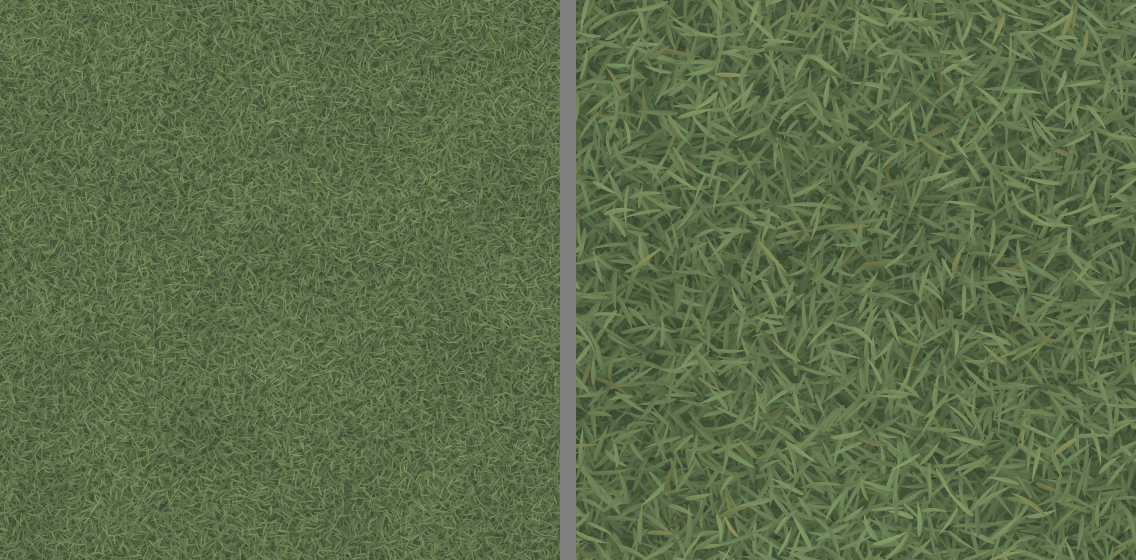
Left: the whole. Right: its middle third, enlarged.
Reproduce this texture procedurally as a WebGL 1 fragment shader.

```glsl
precision highp float;
// Dense lawn seen from above: short tapered grass blades in every direction.

uniform vec2 u_resolution;

const float CELLS = 69.0;          // grid cells across the canvas, per layer
const int LAYERS = 14;             // stacked layers, one blade per cell each
const float BLADE_MIN = 0.015;     // blade length range
const float BLADE_MAX = 0.026;
const float BLADE_HALF_WIDTH = 0.0014;
const float BEND = 0.0028;         // sideways sag at both ends of a blade
const float DEPTH_TONE = 0.6;      // brightening from lowest to topmost layer
const float RANDOM_TONE = 0.4;     // brightness spread between blades
const float TIP_TONE = 0.16;       // brightening from root to tip
const float CREASE_TONE = 0.07;    // brightness difference of the blade sides
const float DRY_SHARE = 0.04;
const float MOTTLE_SCALE = 7.0;
const float MOTTLE_TONE = 0.07;
const vec3 SOIL = vec3(0.24, 0.31, 0.21);
const vec3 DEEP_GREEN = vec3(0.21, 0.27, 0.18);
const vec3 LIGHT_GREEN = vec3(0.50, 0.59, 0.39);
const vec3 DRY_TINT = vec3(1.10, 0.97, 0.90);
const float TAU = 6.2831853;

vec4 hash4(vec2 p) {
  vec4 q = fract(p.xyxy * vec4(0.1031, 0.1030, 0.0973, 0.1099));
  q += dot(q, q.wzxy + 33.33);
  return fract((q.xxyz + q.yzzw) * q.zywx);
}

float cornerSlope(vec2 corner, vec2 offset) {
  float angle = TAU * hash4(corner + 17.0).x;
  return dot(vec2(cos(angle), sin(angle)), offset);
}

float gradientNoise(vec2 p) {
  vec2 i = floor(p);
  vec2 f = fract(p);
  vec2 s = f * f * f * (f * (f * 6.0 - 15.0) + 10.0);
  vec2 e = vec2(1.0, 0.0);
  float low = mix(cornerSlope(i, f), cornerSlope(i + e, f - e), s.x);
  float high = mix(cornerSlope(i + e.yx, f - e.yx),
                   cornerSlope(i + 1.0, f - 1.0), s.x);
  return mix(low, high, s.y);
}

// Share of a pixel-wide window at distance y covered by a strip.
float stripCoverage(float y, float halfWidth, float pixel) {
  float top = min(y + 0.5 * pixel, halfWidth);
  float bottom = max(y - 0.5 * pixel, -halfWidth);
  return clamp((top - bottom) / pixel, 0.0, 1.0);
}

// Paints one blade, centred at the origin of p, over the colour below.
vec3 paintBlade(vec3 below, vec2 p, vec4 look, vec4 pose,
                float depth, float pixel) {
  float angle = TAU * pose.z;
  vec2 along = vec2(cos(angle), sin(angle));
  float bladeLength = mix(BLADE_MIN, BLADE_MAX, pose.w);
  float t = dot(p, along) / bladeLength + 0.5;
  if (t <= 0.0 || t >= 1.0) return below;

  float curve = (look.y - 0.5) * BEND * 4.0 * (t - 0.5) * (t - 0.5);
  float y = dot(p, vec2(-along.y, along.x)) - curve;
  float halfWidth = BLADE_HALF_WIDTH * mix(0.7, 1.1, look.z)
                  * 2.6 * sqrt(t) * (1.0 - t);
  float cover = stripCoverage(y, halfWidth, pixel);

  float tone = DEPTH_TONE * depth * depth + RANDOM_TONE * look.x;
  tone += TIP_TONE * (t - 0.5);
  tone += CREASE_TONE * clamp(y / BLADE_HALF_WIDTH, -1.0, 1.0);
  vec3 blade = mix(DEEP_GREEN, LIGHT_GREEN, tone);
  blade *= mix(vec3(1.0), DRY_TINT, step(look.w, DRY_SHARE));
  return mix(below, blade, cover);
}

void main() {
  float extent = min(u_resolution.x, u_resolution.y);
  vec2 uv = gl_FragCoord.xy / extent;
  float pixel = 1.0 / extent;
  vec3 color = SOIL;

  // Layers from the ground up, each on a shifted grid.
  for (int layer = 0; layer < LAYERS; layer++) {
    float level = float(layer);
    float depth = level / float(LAYERS - 1);
    vec2 grid = uv * CELLS + fract(level * vec2(0.618, 0.382)) + 3.0;
    vec2 home = floor(grid);
    for (int j = -1; j <= 1; j++) {
      for (int i = -1; i <= 1; i++) {
        vec2 cell = home + vec2(float(i), float(j));
        vec2 seed = cell + level * vec2(113.0, 71.0);
        vec4 pose = hash4(seed);
        vec4 look = hash4(seed + vec2(431.0, 897.0));
        vec2 p = (grid - cell - pose.xy) / CELLS;
        color = paintBlade(color, p, look, pose, depth, pixel);
      }
    }
  }

  // Faint broad mottling of the lawn.
  color *= 1.0 + MOTTLE_TONE * gradientNoise(uv * MOTTLE_SCALE);
  gl_FragColor = vec4(color, 1.0);
}
```
